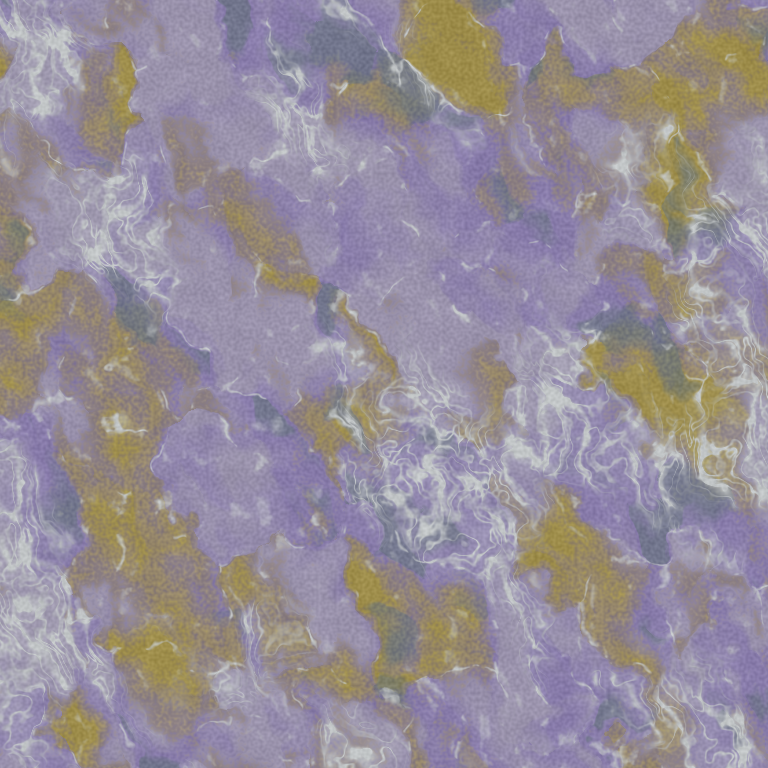
Give the GLSL for this texture, as a WebGL 1 fragment shader.

```glsl
precision highp float;
// Violet mineral surface: torn, slanted facets tinted from violet to ochre,
// crossed by clusters of pale flaky veins. Facets are warped Voronoi cells
// with a tilted tint each; veins are ridges of gradient noise under a mask.
uniform vec2 u_resolution;

const vec3 DEEP_VIOLET = vec3(0.535, 0.485, 0.670);
const vec3 PALE_VIOLET = vec3(0.605, 0.575, 0.675);
const vec3 MAUVE_GREY  = vec3(0.550, 0.500, 0.510);
const vec3 TAN         = vec3(0.590, 0.530, 0.420);
const vec3 OCHRE       = vec3(0.615, 0.550, 0.290);
const vec3 TEAL_SHADOW = vec3(0.400, 0.450, 0.490);
const vec3 CHALK       = vec3(0.750, 0.765, 0.770);

const vec2  FACET_SCALE = vec2(9.0, 6.5);   // cells across the canvas
const float SLANT       = 0.30;             // lean of facets and veins
const float TEAR        = 0.55;             // raggedness of facet borders
const float VEIN_WIDTH  = 0.12;
const float GRAIN_SCALE = 210.0;
const float GRAIN       = 0.075;

vec2 hash2(vec2 p) {
  vec3 q = fract(p.xyx * vec3(0.1031, 0.1030, 0.0973));
  q += dot(q, q.yzx + 33.33);
  return fract((q.xx + q.yz) * q.zy);
}

float cornerSlope(vec2 cell, vec2 offset) {
  float angle = 6.2832 * hash2(cell).x;
  return dot(vec2(cos(angle), sin(angle)), offset);
}

float gradientNoise(vec2 p) {
  vec2 i = floor(p), f = p - i;
  vec2 u = f * f * f * (f * (f * 6.0 - 15.0) + 10.0);
  vec2 e = vec2(1.0, 0.0);
  return mix(mix(cornerSlope(i, f), cornerSlope(i + e, f - e), u.x),
             mix(cornerSlope(i + e.yx, f - e.yx),
                 cornerSlope(i + 1.0, f - 1.0), u.x), u.y);
}

float fbm(vec2 p) {
  float sum = 0.0, gain = 1.0;
  for (int k = 0; k < 4; k++) {
    sum += gain * gradientNoise(p);
    p = mat2(1.6, 1.2, -1.2, 1.6) * p + 17.3;
    gain *= 0.5;
  }
  return sum;
}

// Two tints of one cell, each a random level with a slope across the cell.
vec2 cellTint(vec2 cell, vec2 offset) {
  vec2 level = hash2(cell + 41.0) - 0.5;
  vec2 slope = hash2(cell + 83.0) - 0.5;
  return level + vec2(dot(slope, offset), dot(slope.yx, offset)) * 1.3;
}

// xy: warmth and shade tints, z: distance from the facet border.
vec3 facets(vec2 p) {
  vec2 base = floor(p), tintA = vec2(0.0), tintB = vec2(0.0);
  float near = 9.0, next = 9.0;
  for (int y = -1; y <= 1; y++) {
    for (int x = -1; x <= 1; x++) {
      vec2 cell = base + vec2(float(x), float(y));
      vec2 offset = p - cell - hash2(cell);
      float d = length(offset);
      vec2 tint = cellTint(cell, offset);
      if (d < near) {
        next = near; tintB = tintA;
        near = d; tintA = tint;
      } else if (d < next) {
        next = d; tintB = tint;
      }
    }
  }
  float border = next - near;
  return vec3(mix(0.5 * (tintA + tintB), tintA, smoothstep(0.0, 0.12, border)), border);
}

float ridge(vec2 p, float width) {
  return 1.0 - smoothstep(0.0, width, abs(gradientNoise(p)));
}

void main() {
  vec2 uv = gl_FragCoord.xy / u_resolution.y;
  vec2 p = vec2(uv.x + SLANT * uv.y, uv.y);
  vec2 warp = vec2(fbm(uv * 9.0 + 3.0), fbm(uv * 9.0 + 57.0));
  vec2 q = p + 0.035 * warp;

  // Large facets with smaller shards laid over them
  vec3 large = facets(p * FACET_SCALE + TEAR * warp);
  vec3 shard = facets(p * FACET_SCALE * 2.1 + TEAR * warp + 29.0);
  float grain = gradientNoise(uv * GRAIN_SCALE);
  float mottle = fbm(uv * 28.0 + 11.0);

  // Base colour runs from violet through mauve and tan to ochre
  float streak = gradientNoise(q * vec2(38.0, 7.0));
  float warmth = 2.6 * fbm(q * 5.0 + 7.0) + 2.0 * large.x + 0.7 * shard.x
               + 0.6 * streak + 0.35 * mottle + 0.5 * grain;
  float shade = large.y + 0.6 * shard.y + 0.7 * fbm(q * 8.0 + 71.0);
  vec3 color = mix(DEEP_VIOLET, PALE_VIOLET, smoothstep(-0.5, 0.45, shade));
  color = mix(color, MAUVE_GREY, smoothstep(0.1, 0.75, warmth));
  color = mix(color, TAN, smoothstep(0.75, 1.25, warmth));
  color = mix(color, OCHRE, smoothstep(1.25, 1.9, warmth));
  color = mix(color, TEAL_SHADOW, 0.65 * smoothstep(0.5, 0.9, -shade));

  // Pale veins and flakes gathered in clusters, plus some lit borders
  float cluster = smoothstep(0.0, 0.4, fbm(q * vec2(5.0, 3.5) + 23.0) - 0.12 * warmth);
  float vein = ridge(q * vec2(19.0, 9.0) + 5.0, VEIN_WIDTH);
  float flake = ridge(q * vec2(58.0, 30.0) + 1.5 * warp, VEIN_WIDTH * 1.4);
  float rim = (1.0 - smoothstep(0.0, 0.07, large.z)) * smoothstep(0.0, 0.25, mottle);
  float chalk = cluster * (0.18 + 0.6 * vein + 0.55 * flake) + 0.5 * rim;
  chalk += 0.3 * vein * smoothstep(0.1, 0.4, mottle);
  color = mix(color, CHALK, clamp(chalk * (1.0 + 0.9 * mottle), 0.0, 1.0));

  color += GRAIN * grain + 0.03 * mottle;
  gl_FragColor = vec4(color, 1.0);
}
```
